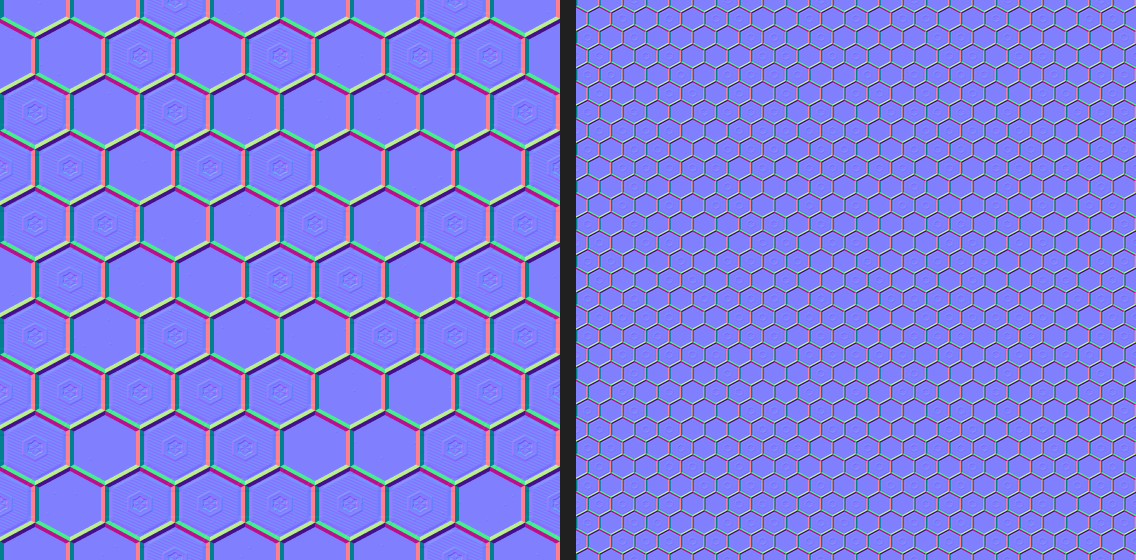
Left: one tile. Right: repeated 3 by 3.
A WebGL 1 fragment shader for this texture map:

```glsl
precision highp float;
// Tangent-space normal map of bevelled hexagon tiles, some plain and some engraved with a bolted plate.
uniform vec2 u_resolution;

const float PI = 3.14159265;
const vec2 REPEATS = vec2(8.0, 10.0);     // tiles across, rows down
const vec2 HEX_DIR = vec2(0.5, 0.8660254);
const vec2 GRID = vec2(REPEATS.x, REPEATS.y * HEX_DIR.y);
const float PLATE_SHARE = 0.54;           // share of engraved tiles
// Lengths below are in tile apothems
const float BEVEL_WIDTH = 0.115;
const float BEVEL_SLOPE = 9.0;
const float FRAME_EDGE = 0.80;
const float BAR_INNER = 0.835;
const float BAR_HALF_LENGTH = 0.40;
const float STRIPE_PERIOD = 0.09;
const float STRIPE_HEIGHT = 0.0020;
const vec2 STRIPE_DIR = vec2(0.42, 0.91);
const float SOCKET_OUTER = 0.35;
const float SOCKET_INNER = 0.285;
const float BOLT_RADIUS = 0.205;
// Specks: cells across, share of cells filled, radius in cells
const float SPECK_GRID = 64.0;
const float SPECK_SHARE = 0.06;
const float SPECK_SIZE = 0.07;
const int SAMPLES = 3;                    // per axis

float hash(vec2 p) {
  return fract(sin(dot(p, vec2(127.1, 311.7))) * 43758.5453);
}

float hexDistance(vec2 p) {
  p = abs(p);
  return max(p.x, dot(p, HEX_DIR));
}

vec2 hexSideNormal(vec2 p) {
  vec2 a = abs(p);
  vec2 n = a.x > dot(a, HEX_DIR) ? vec2(1.0, 0.0) : HEX_DIR;
  return n * sign(p);
}

float rise(float edge, float d) {
  return smoothstep(edge - 0.02, edge + 0.02, d);
}

// Height of the engraving, in apothems
float plateHeight(vec2 p, float phase) {
  float d = hexDistance(p);
  float r = length(p);
  float angle = r > 0.0 ? atan(p.y, p.x) : 0.0;
  float sector = floor(angle * 3.0 / PI + 0.5) * PI / 3.0;
  float along = abs(r * sin(angle - sector));

  // Inset frame and a raised bar beside each side
  float h = 0.0035 * rise(FRAME_EDGE, d);
  h += 0.007 * rise(BAR_INNER, d) * (1.0 - rise(BAR_HALF_LENGTH, along));

  // Fine slanted ribs
  float ribs = rise(SOCKET_OUTER + 0.03, d) * (1.0 - rise(FRAME_EDGE - 0.03, d));
  h += STRIPE_HEIGHT * ribs * sin(2.0 * PI * (dot(p, STRIPE_DIR) / STRIPE_PERIOD + phase));

  // Hexagonal socket around a six-lobed bolt
  h += 0.008 * rise(SOCKET_OUTER, d) - 0.004 * rise(SOCKET_INNER, d);
  float lobes = r + 0.022 * cos(6.0 * angle);
  float bolt = 1.0 - rise(BOLT_RADIUS, lobes);
  h += bolt * (0.013 + 0.003 * sin(27.0 * p.x + 1.0) * sin(24.0 * p.y + 2.0));
  h -= 0.006 * (1.0 - rise(0.15, r)) * (0.5 + 0.5 * cos(6.0 * angle)) * smoothstep(0.0, 0.1, r);
  return h;
}

vec2 plateSlope(vec2 p, float phase) {
  vec2 e = vec2(0.008, 0.0);
  return vec2(plateHeight(p + e.xy, phase) - plateHeight(p - e.xy, phase),
              plateHeight(p + e.yx, phase) - plateHeight(p - e.yx, phase)) / (2.0 * e.x);
}

// Sparse tiny pits
vec2 speckSlope(vec2 uv) {
  vec2 cell = mod(floor(uv * SPECK_GRID), SPECK_GRID);
  vec2 spot = 0.3 + 0.4 * vec2(hash(cell + 3.1), hash(cell + 7.7));
  vec2 offset = (fract(uv * SPECK_GRID) - spot) / SPECK_SIZE;
  return step(hash(cell + 11.3), SPECK_SHARE) * 0.25 * offset * exp(-0.5 * dot(offset, offset));
}

vec3 normalColor(vec2 uv) {
  // Nearest centre of two interleaved rectangular lattices
  vec2 q = uv * GRID;
  vec2 pitch = vec2(1.0, 2.0 * HEX_DIR.y);
  vec2 a = mod(q - vec2(0.5, 0.0) + 0.5 * pitch, pitch) - 0.5 * pitch;
  vec2 b = mod(q - vec2(0.0, HEX_DIR.y) + 0.5 * pitch, pitch) - 0.5 * pitch;
  vec2 local = dot(a, a) < dot(b, b) ? a : b;
  vec2 id = floor((q - local) * vec2(2.0, 1.0 / HEX_DIR.y) + 0.5);
  id = mod(id, vec2(2.0, 1.0) * REPEATS);

  // Steep bevel on every tile, engraving on some
  vec2 p = 2.0 * local;
  float bevel = step(1.0 - BEVEL_WIDTH, hexDistance(p));
  vec2 slope = -BEVEL_SLOPE * bevel * hexSideNormal(p);
  if (hash(id + 0.5) < PLATE_SHARE) {
    slope += plateSlope(p, hash(id + 5.9)) * mix(1.0, 6.0, bevel);
  }
  slope = slope * GRID / GRID.x + speckSlope(uv);
  // Green points down the canvas
  return 0.5 + 0.5 * normalize(vec3(-slope.x, slope.y, 1.0));
}

void main() {
  vec3 color = vec3(0.0);
  for (int j = 0; j < SAMPLES; j++) {
    for (int i = 0; i < SAMPLES; i++) {
      vec2 jitter = (vec2(float(i), float(j)) + 0.5) / float(SAMPLES) - 0.5;
      color += normalColor((gl_FragCoord.xy + jitter) / u_resolution);
    }
  }
  gl_FragColor = vec4(color / float(SAMPLES * SAMPLES), 1.0);
}
```
